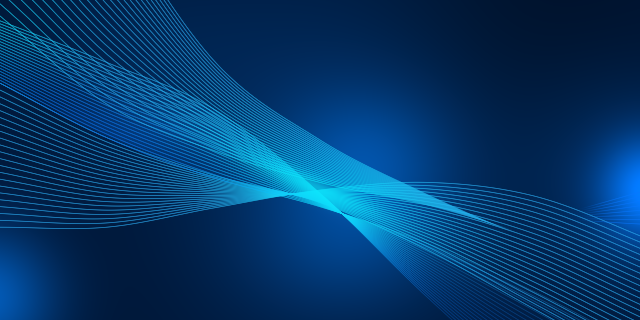
Reproduce this background procedurally as a WebGL 1 fragment shader.

```glsl
precision highp float;
// Woven ribbons of fine cyan lines crossing a deep blue, softly lit backdrop.
uniform vec2 u_resolution;

const vec3 NAVY = vec3(0.0, 0.083, 0.205);
const vec3 AZURE = vec3(0.01, 0.36, 0.68);
const vec3 BLUE = vec3(0.03, 0.42, 0.9);
const vec3 STEEL = vec3(0.16, 0.65, 0.92);
const vec3 CYAN = vec3(0.05, 0.9, 0.99);

// Cubic interpolation weight for knots at distance d
vec4 knotWeight(vec4 d) {
  vec4 a = min(abs(d), 2.0);
  vec4 inner = (1.5 * a - 2.5) * a * a + 1.0;
  vec4 outer = ((2.5 - 0.5 * a) * a - 4.0) * a + 2.0;
  return mix(inner, outer, step(1.0, a));
}

// Smooth height curve through eight knots, three per unit of x
float spline(float x, vec4 left, vec4 right) {
  float s = x * 3.0;
  float before = (2.0 * left.x - left.y) * knotWeight(vec4(s + 1.0)).x;
  return before + dot(left, knotWeight(s - vec4(0.0, 1.0, 2.0, 3.0)))
    + dot(right, knotWeight(s - vec4(4.0, 5.0, 6.0, 7.0)));
}

// Lines spread between two edge curves: x = line density, y = soft fill
vec2 sheet(vec2 p, vec4 a0, vec4 a1, vec4 b0, vec4 b1, float count, float pixel) {
  const float STEP = 0.004;
  const float HALF_WIDTH = 0.0012;
  vec2 edge = vec2(spline(p.x, a0, a1), spline(p.x, b0, b1));
  vec2 ahead = vec2(spline(p.x + STEP, a0, a1), spline(p.x + STEP, b0, b1));
  vec2 slope = (ahead - edge) / STEP;
  float reach = 0.5 * HALF_WIDTH + 0.75 * pixel;
  float lines = 0.0;
  for (int i = 0; i < 32; i++) {
    float t = float(i) / (count - 1.0);
    if (t > 1.001) break;
    float m = mix(slope.x, slope.y, t);
    float d = abs(p.y - mix(edge.x, edge.y, t)) / sqrt(1.0 + m * m);
    lines += 1.0 - smoothstep(0.0, reach, d);
  }
  float low = min(edge.x, edge.y);
  float high = max(edge.x, edge.y);
  float fill = smoothstep(low - pixel, low + 0.012, p.y)
    * (1.0 - smoothstep(high - 0.012, high + pixel, p.y));
  return vec2(lines * min(1.0, 2.0 * HALF_WIDTH / reach), fill);
}

// Soft round light with separate radii
float glow(vec2 p, vec2 center, vec2 radius) {
  vec2 q = (p - center) / radius;
  return exp(-dot(q, q));
}

// Lays a blue veil and then the lines of a sheet over a colour
vec3 layer(vec3 base, vec2 cover, vec3 tint, float strength, float veil) {
  vec3 color = mix(base, mix(BLUE, tint, 0.3), cover.y * veil);
  return mix(color, tint, 1.0 - exp(-1.5 * cover.x * strength));
}

vec3 backdrop(vec2 p) {
  vec3 color = NAVY * (1.0 - 0.2 * glow(p, vec2(1.65, 1.0), vec2(0.5, 0.4)));
  color += AZURE * 0.42 * glow(p, vec2(1.15, 0.50), vec2(0.27, 0.22));
  color += AZURE * 0.25 * glow(p, vec2(1.02, 0.5), vec2(0.5, 0.6));
  color += AZURE * 0.24 * glow(p, vec2(1.08, 0.22), vec2(0.3, 0.2));
  color += vec3(0.01, 0.33, 0.68) * glow(p, vec2(2.03, 0.40), vec2(0.15, 0.16));
  color += AZURE * 0.26 * glow(p, vec2(2.0, 0.45), vec2(0.36, 0.32));
  color += AZURE * 0.76 * glow(p, vec2(-0.05, 0.07), vec2(0.22, 0.21));
  color += AZURE * 0.1 * glow(p, vec2(0.45, 0.85), vec2(0.35, 0.3));
  return color;
}

void main() {
  vec2 p = gl_FragCoord.xy / u_resolution * vec2(2.0, 1.0);
  float pixel = 1.0 / u_resolution.y;
  vec3 color = backdrop(p);

  // Cyan highlights: along the twist and in the upper left corner
  vec2 q = p - vec2(1.0, 0.42);
  vec2 along = vec2(q.x * 0.91 - q.y * 0.41, q.x * 0.41 + q.y * 0.91);
  float hot = glow(along, vec2(0.0), vec2(0.42, 0.15));
  float corner = glow(p, vec2(0.0, 0.93), vec2(0.25, 0.16));
  float heat = clamp(hot + 0.75 * corner, 0.0, 1.0);

  // Lower fan, opening on both sides of the twist
  vec2 fan = sheet(p, vec4(0.29, 0.29, 0.35, 0.406), vec4(0.43, 0.388, 0.263, 0.115),
    vec4(0.74, 0.57, 0.453, 0.367), vec4(0.22, 0.036, -0.146, -0.3), 22.0, pixel);
  color = layer(color, fan, mix(STEEL, CYAN, heat), 0.85, 0.03 + 0.22 * hot);

  // Middle band, dropping steeply after the twist
  vec2 band = sheet(p, vec4(0.935, 0.805, 0.66, 0.396), vec4(0.073, -0.22, -0.46, -0.67),
    vec4(0.74, 0.57, 0.445, 0.354), vec4(0.24, 0.09, -0.08, -0.22), 22.0, pixel);
  float bandFade = 0.85 - 0.6 * smoothstep(1.1, 1.4, p.x);
  vec3 bandTint = mix(BLUE, STEEL, smoothstep(-0.05, 0.15, p.y - 0.82 + 0.5 * p.x));
  float bandVeil = 0.05 + 0.25 * glow(p, vec2(0.4, 0.58), vec2(0.3, 0.12)) + 0.15 * hot;
  color = layer(color, band, mix(bandTint, CYAN, heat), bandFade, bandVeil);

  // Upper sweep, falling from the top edge
  vec2 sweep = sheet(p, vec4(1.86, 1.30, 0.8125, 0.5625), vec4(0.393, 0.245, 0.10, -0.04),
    vec4(0.95, 0.675, 0.53, 0.43), vec4(0.36, 0.26, 0.14, 0.01), 25.0, pixel);
  float sweepFade = 1.0 - smoothstep(1.15, 1.62, p.x);
  color = layer(color, sweep, mix(STEEL, CYAN, heat), 0.8 * sweepFade,
    (0.02 + 0.2 * hot) * sweepFade);

  // Small spray by the right edge
  vec2 spray = sheet(p, vec4(0.25), vec4(0.25, 0.31, 0.40, 0.5),
    vec4(0.25), vec4(0.25, 0.31, 0.30, 0.28), 8.0, pixel);
  color = layer(color, spray, BLUE * 1.1, 0.6 * smoothstep(1.8, 1.95, p.x), 0.0);

  // Light gathered where the sheets cross
  color = mix(color, CYAN, 0.65 * glow(along, vec2(-0.01, -0.01), vec2(0.22, 0.03)));
  gl_FragColor = vec4(clamp(color, 0.0, 1.0), 1.0);
}
```
